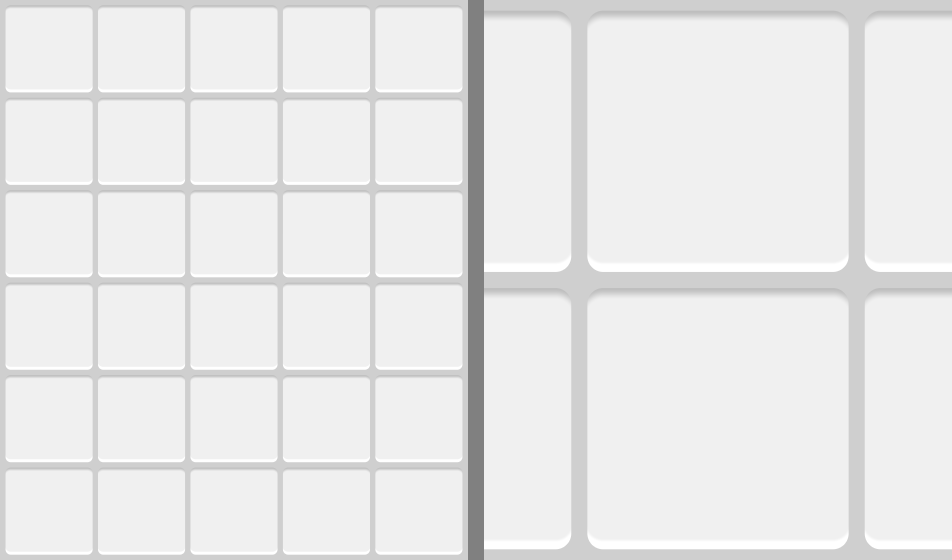
Left: the whole. Right: its middle third, enlarged.
This pattern is drawn by a Shadertoy shader. Its source:

```glsl
float roundedBox(vec2 p, float halfSize, float radius) {
    vec2 q = abs(p) - halfSize + radius;
    return length(max(q, 0.0)) + min(max(q.x, q.y), 0.0) - radius;
}

float tileDistance(vec2 p) {
    return roundedBox(p, 0.471, 0.057);
}

void mainImage(out vec4 fragColor, in vec2 fragCoord) {
    // One unit is the spacing between tiles, centred on the canvas
    float unitsPerPixel = 6.057 / iResolution.y;
    vec2 p = (fragCoord - 0.5 * iResolution.xy) * unitsPerPixel;

    // Five columns and six rows
    vec2 cell = vec2(clamp(floor(p.x + 0.5), -2.0, 2.0),
                     clamp(floor(p.y), -3.0, 2.0) + 0.5);
    vec2 local = p - cell;

    // Soft shade under the top edge
    float shade = smoothstep(0.0, 0.042, tileDistance(local + vec2(0.0, 0.043)));
    vec3 face = mix(vec3(0.942), vec3(0.745), shade);

    // Bright lip along the bottom edge
    float lip = smoothstep(0.0, 0.014, tileDistance(local - vec2(0.0, 0.039)));
    face = mix(face, vec3(1.0), lip * step(local.y, 0.0));

    // Tile over the grey gaps
    float coverage = clamp(0.5 - tileDistance(local) / unitsPerPixel, 0.0, 1.0);
    fragColor = vec4(mix(vec3(0.81), face, coverage), 1.0);
}
```
